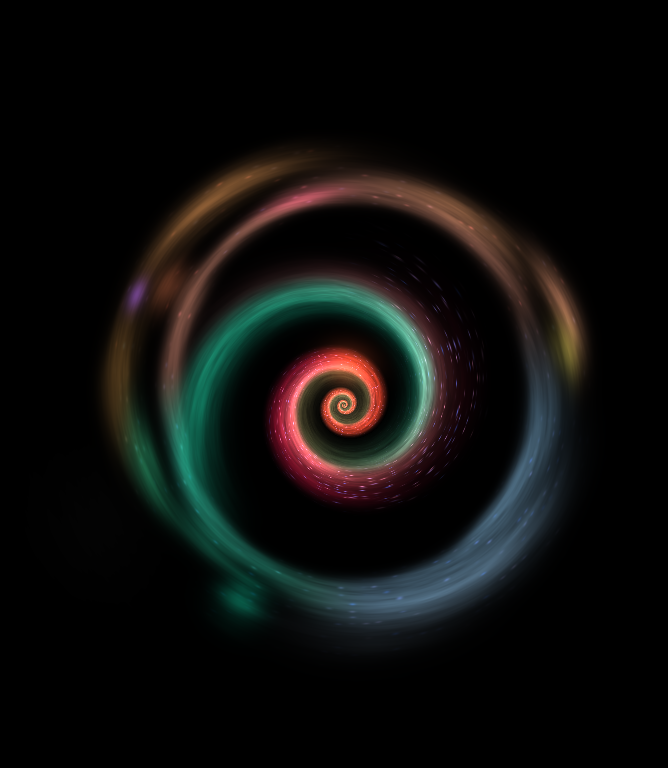
Reproduce this background procedurally as a WebGL 1 fragment shader.

```glsl
precision highp float;
uniform vec2 u_resolution;

#define VIEW_HEIGHT 7.68
#define SPIRAL_CENTER vec2(0.10, -0.21)
#define RING_CENTER vec2(0.19, -0.08)
#define ARM_RADIUS 0.83
#define ARM_PITCH 0.19
#define RING_RADIUS 1.91
#define RING_OVAL 0.08
#define GRAIN 0.75
#define SPARKLE 0.75

const float TAU = 6.2831853;

float hash(vec2 p) {
  return fract(sin(dot(p, vec2(127.1, 311.7))) * 43758.5453);
}

// Value noise that repeats along x, so it closes around a circle
float noise(vec2 p, float period) {
  vec2 i = floor(p), f = fract(p);
  f = f * f * (3.0 - 2.0 * f);
  float x0 = mod(i.x, period), x1 = mod(i.x + 1.0, period);
  return mix(mix(hash(vec2(x0, i.y)), hash(vec2(x1, i.y)), f.x),
             mix(hash(vec2(x0, i.y + 1.0)), hash(vec2(x1, i.y + 1.0)), f.x), f.y);
}

// Fine streaks running along the angle
float streaks(float angle, float across) {
  float sum = 0.0, weight = 0.5, count = 9.0;
  for (int i = 0; i < 4; i++) {
    sum += weight * noise(vec2(angle / TAU * count, across), count);
    weight *= 0.65;
    count *= 2.0;
    across = across * 2.0 + 7.3;
  }
  return sum / 1.17;
}

// Scattered short dashes, tinted from blue to rose
vec3 sparkles(float angle, float across, float count) {
  vec2 g = vec2(angle / TAU * count, across);
  vec2 cell = floor(g);
  cell.x = mod(cell.x, count);
  float h = hash(cell + 3.7);
  vec2 d = fract(g) - 0.5 - 0.25 * (vec2(hash(cell + 9.1), hash(cell + 5.3)) - 0.5);
  float dash = exp(-dot(d * d, vec2(16.0, 45.0))) * smoothstep(0.68, 1.0, h);
  return dash * mix(vec3(0.15, 0.4, 1.0), vec3(1.0, 0.6, 0.75), hash(cell + 1.9));
}

// Soft patch in polar space
float patchAt(vec2 polar, float angle, float radius, float spread, float width) {
  float da = mod(polar.x - angle + 0.5 * TAU, TAU) - 0.5 * TAU;
  vec2 d = vec2(da / spread, (polar.y - radius) / width);
  return exp(-dot(d, d));
}

vec3 spiral(vec2 p) {
  float r = max(length(p), 0.001), angle = atan(p.y, p.x);

  // across: offset from the arm crest; along: unwound angle on the arm
  float wound = log(r / ARM_RADIUS) / ARM_PITCH - angle;
  float turn = floor((wound + 3.2) / TAU);
  float across = wound - turn * TAU, along = angle + turn * TAU;
  float grain = mix(1.0, 0.35 + 1.3 * streaks(angle, across * 3.0), GRAIN);

  // Teal arm with a pale crest
  float inside = step(across, 0.0);
  float width = mix(0.5, mix(1.9, 1.0, smoothstep(-1.0, 1.5, along)), inside);
  float arm = exp(-across * across / (width * width));
  arm *= 1.0 - smoothstep(3.1, 4.2, along);
  float crest = exp(-pow((across + 0.1) / 0.5, 2.0));
  float pale = exp(-pow((along - 0.2) / 1.3, 2.0));
  vec3 teal = mix(vec3(0.34, 0.32, 0.2), vec3(0.05, 0.37, 0.29), smoothstep(-3.0, 0.8, along));
  teal *= mix(0.65, 1.0, smoothstep(-0.5, 1.2, along) + crest * 0.35);
  vec3 color = arm * (teal + crest * pale * vec3(0.38, 0.38, 0.35));

  // Rose halo outside the crest
  float halo = exp(-pow((across - 0.6) / 0.6, 2.0));
  color += halo * vec3(0.24, 0.12, 0.13) * (1.0 - smoothstep(0.8, 3.6, along));

  // Crimson arm fading to maroon
  float red = smoothstep(-0.3, 0.7, across) * (1.0 - smoothstep(1.7, 3.08, across));
  float heat = mix(0.13, 1.0, 1.0 - smoothstep(-2.7, -0.5, along));
  heat *= 1.0 - smoothstep(0.0, 1.7, along);
  vec3 crimson = mix(vec3(0.76, 0.27, 0.31), vec3(0.48, 0.05, 0.15), smoothstep(0.4, 2.4, across));
  crimson = mix(crimson, vec3(0.68, 0.2, 0.13), 1.0 - smoothstep(-5.2, -3.8, along));
  color += red * heat * crimson;
  color *= grain;

  // Sparks and warm core
  float sparkZone = red * (1.0 - smoothstep(0.3, 1.7, along)) + 0.3 * arm * pale;
  color += SPARKLE * sparkZone * (sparkles(angle, across * 5.0, 44.0)
         + sparkles(angle + 1.3, across * 8.0 + 0.4, 61.0));
  color += vec3(0.35, 0.13, 0.07) * patchAt(vec2(angle, r), 1.5, 0.42, 0.6, 0.2);
  color += vec3(0.32, 0.29, 0.2) * exp(-r * r / 0.025) * grain;
  return color;
}

vec3 ring(vec2 p) {
  vec2 q = vec2(atan(p.y, p.x), length(p));
  float grain = mix(1.0, 0.3 + 1.4 * streaks(q.x, q.y * 9.0 + 0.6 * sin(q.x * 2.0)), GRAIN);
  q.y += 0.05 * (noise(vec2(q.x / TAU * 24.0, q.y * 5.0), 24.0) - 0.5);

  // Main oval band, warm above and cool below
  float cool = smoothstep(0.25, 0.8, cos(q.x + 0.8));
  float green = smoothstep(0.6, 0.95, cos(q.x - 3.9));
  float top = smoothstep(0.58, 1.0, cos(q.x - 1.2));
  float d = q.y - RING_RADIUS + RING_OVAL * cos(2.0 * q.x);
  float width = d < 0.0 ? 0.1 : 0.1 + 0.16 * cool + 0.12 * top;
  vec3 tint = mix(vec3(0.38, 0.25, 0.21), vec3(0.25, 0.35, 0.42), cool);
  tint = mix(tint, vec3(0.1, 0.34, 0.29), green);
  tint *= 1.0 - 0.4 * patchAt(q, 0.35, 1.8, 0.4, 1.0);
  vec3 color = tint * exp(-d * d / (width * width));

  // Left loop, from amber to green
  color += vec3(0.42, 0.28, 0.16) * patchAt(q, 2.2, 2.37, 0.45, 0.14);
  color += vec3(0.32, 0.17, 0.11) * patchAt(q, 2.62, 2.12, 0.13, 0.15);
  color += vec3(0.30, 0.21, 0.10) * patchAt(q, 3.08, 2.34, 0.28, 0.14);
  color += vec3(0.22, 0.12, 0.42) * patchAt(q, 2.72, 2.36, 0.07, 0.08);
  color += vec3(0.09, 0.36, 0.25) * patchAt(q, 3.48, 2.20, 0.24, 0.13);
  color += vec3(0.06, 0.28, 0.22) * patchAt(q, 3.95, 2.10, 0.22, 0.13);
  color += vec3(0.02, 0.27, 0.21) * patchAt(q, 4.22, 2.36, 0.10, 0.24);

  // Top glow and right loop
  color += vec3(0.45, 0.14, 0.23) * patchAt(q, 1.82, 2.01, 0.20, 0.08);
  color += vec3(0.25, 0.17, 0.10) * patchAt(q, 1.00, 2.11, 0.35, 0.13);
  color += vec3(0.50, 0.33, 0.25) * patchAt(q, 0.40, 2.28, 0.24, 0.12);
  color += vec3(0.28, 0.27, 0.10) * patchAt(q, 0.20, 2.18, 0.14, 0.12);

  // Blue skirt and faint outer haze
  color += vec3(0.16, 0.21, 0.25) * patchAt(q, -0.95, 2.25, 0.50, 0.20);
  color += vec3(0.06, 0.07, 0.08) * patchAt(q, -1.45, 2.40, 0.40, 0.25);
  color += vec3(0.012) * patchAt(q, 3.62, 2.90, 0.20, 0.50);

  vec3 sparks = sparkles(q.x, q.y * 14.0, 110.0);
  return color * grain + SPARKLE * sparks * color;
}

void main() {
  vec2 p = (gl_FragCoord.xy - 0.5 * u_resolution) / u_resolution.y * VIEW_HEIGHT;
  vec3 color = spiral(p - SPIRAL_CENTER) + ring(p - RING_CENTER);
  gl_FragColor = vec4(min(color, 1.0), 1.0);
}
```
